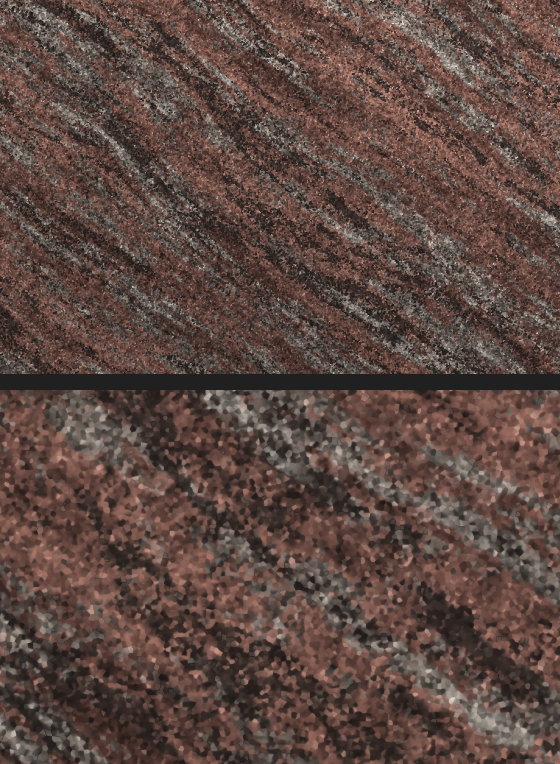
Top, the full canvas; bottom, a detail of the centre.
Write a Shadertoy shader that draws this texture.

```glsl
// Polished red granite with slanting grey, black and salmon mineral streaks.

vec3 hash3(vec2 p) {
    vec3 q = fract(p.xyx * vec3(0.1031, 0.1030, 0.0973));
    q += dot(q, q.yxz + 33.33);
    return fract((q.xxy + q.yzz) * q.zyx);
}

// Soft cellular noise: random values blended between nearby feature points.
// Low sharpness gives smooth patches, high sharpness gives distinct grains.
vec3 cells(vec2 p, float sharpness) {
    vec2 cell = floor(p);
    vec3 sum = vec3(0.0);
    float total = 0.0;
    for (int j = -1; j <= 1; j++) {
        for (int i = -1; i <= 1; i++) {
            vec2 id = cell + vec2(i, j);
            vec2 d = id + hash3(id + 71.0).xy - p;
            float w = exp(-sharpness * dot(d, d));
            sum += w * hash3(id);
            total += w;
        }
    }
    return sum / total;
}

// Stone layering: x runs along the streaks, y across them.
vec2 flowCoords(vec2 p) {
    float across = p.y + 0.75 * p.x;
    float fold = exp(-pow((across - 0.85) / 0.22, 2.0));
    across += 0.09 * fold * smoothstep(0.25, 0.48, p.x);
    float along = 0.8 * p.x - 0.6 * p.y;
    across += 0.012 * sin(along * 7.0 + across * 5.0)
            + 0.005 * sin(along * 17.0 - across * 9.0 + 2.0);
    return vec2(along, across * 0.8);
}

void mainImage(out vec4 fragColor, in vec2 fragCoord) {
    vec2 p = fragCoord / iResolution.y;
    vec2 flow = flowCoords(p);

    // Layers from broad bands down to single crystals
    vec3 band = cells(flow * vec2(1.5, 13.0) + 13.0, 4.0) - 0.5;
    vec3 streak = cells(flow * vec2(4.5, 48.0) + 41.0, 4.0) - 0.5;
    vec3 fleck = cells(flow * vec2(22.0, 95.0) + 90.0, 4.0) - 0.5;
    vec3 clump = cells(p * 105.0 + 7.0, 5.0) - 0.5;
    vec3 grain = cells(p * 240.0 + 29.0, 7.0) - 0.5;
    vec3 speckle = 0.45 * clump + 0.55 * grain;

    // The upper right is lighter, redder and less banded
    float corner = smoothstep(0.9, 2.1, p.x + p.y);

    // Red feldspar, from brown to salmon
    float salmon = 0.5 + 0.8 * band.z + 0.9 * streak.z + 0.4 * fleck.x + 0.7 * speckle.x;
    vec3 color = mix(vec3(0.27, 0.185, 0.165), vec3(0.49, 0.345, 0.305),
                     clamp(salmon + 0.1 * corner, 0.0, 1.0));

    // Pale vein along the fold on the left
    float veinLine = flow.y / 0.8 - 0.9 + 0.28 * (p.x - 0.15);
    float vein = exp(-pow(veinLine / 0.018, 2.0))
               * smoothstep(0.05, 0.15, p.x) * smoothstep(0.62, 0.5, p.x);

    // Grey quartz and mica streaks
    float greyField = 0.4 * band.x + 0.6 * streak.x + 0.55 * fleck.x
                    + 0.6 * speckle.y + 0.14 * vein - 0.05 * corner;
    float grey = smoothstep(-0.06, 0.2, greyField);
    vec3 quartz = mix(vec3(0.24, 0.225, 0.21), vec3(0.46, 0.435, 0.41),
                      clamp(0.45 + speckle.z + 0.8 * fleck.y + 0.5 * streak.x, 0.0, 1.0));
    color = mix(color, quartz, 0.9 * grey);

    // Dark biotite streaks, with a heavy one beside the vein
    float seam = exp(-pow((flow.y / 0.8 - 0.905) / 0.022, 2.0)) * smoothstep(1.1, 0.4, p.x);
    float darkField = 0.35 * band.y + 0.6 * streak.y + 0.5 * fleck.z
                    - 0.6 * speckle.z + 0.16 * seam - 0.05 * corner;
    float dark = smoothstep(0.02, 0.32, darkField) * (1.0 - 0.6 * vein);
    color = mix(color, vec3(0.165, 0.14, 0.13), 0.8 * dark);

    // Pale flecks gathered in the grey streaks
    float pale = smoothstep(0.16, 0.4, 0.6 * fleck.y + 0.5 * streak.x
                            + 0.5 * speckle.x + 0.15 * vein);
    color = mix(color, vec3(0.57, 0.545, 0.515), 0.65 * pale * (0.25 + 0.75 * grey));

    // Crystal sparkle, then uneven light
    color *= 1.0 + 0.6 * grain.z + 0.3 * clump.x;
    color += 0.12 * smoothstep(0.3, 0.46, grain.x) * vec3(1.0, 0.93, 0.88);
    color *= 0.92 + 0.12 * p.y + 0.13 * corner;
    fragColor = vec4(clamp(color, 0.0, 1.0), 1.0);
}
```
